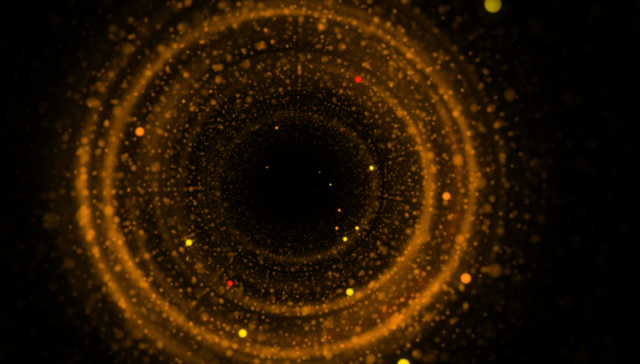
Give the GLSL for this background, as a WebGL 1 fragment shader.

```glsl
precision highp float;

uniform vec2 u_resolution;

const float TAU = 6.2831853;
const vec3 AMBER = vec3(0.98, 0.54, 0.02);
const vec3 YELLOW = vec3(1.0, 0.84, 0.03);
const vec3 ORANGE = vec3(1.0, 0.52, 0.07);
const vec3 RED = vec3(0.75, 0.12, 0.03);
const vec2 TUNNEL_CENTRE = vec2(-0.07, -0.005);
const vec2 OUTER_CENTRE = vec2(-0.082, -0.002);
const vec2 OUTER_RADII = vec2(0.502, 0.470);
const vec2 MIDDLE_CENTRE = vec2(-0.066, -0.014);
const vec2 MIDDLE_RADII = vec2(0.365, 0.338);
const vec2 INNER_RADII = vec2(0.217, 0.200);
const vec2 LEFT_CENTRE = vec2(-0.100, 0.009);
const vec2 LEFT_RADII = vec2(0.555, 0.555);
const float HAZE = 0.20;
const float DOT_GAIN = 0.95;
const float SPARK_COUNT = 24.0;
const float SPARK_SIZE = 0.105;
const float SPARK_CHANCE = 0.13;

float hash(vec2 p) {
  return fract(sin(dot(p, vec2(127.1, 311.7))) * 4375.85);
}

// Value noise that repeats along y, so it closes around the circle
float ringNoise(vec2 p, float period) {
  vec2 i = floor(p);
  vec2 f = fract(p);
  f = f * f * (3.0 - 2.0 * f);
  float y0 = mod(i.y, period);
  float y1 = mod(i.y + 1.0, period);
  return mix(mix(hash(vec2(i.x, y0)), hash(vec2(i.x + 1.0, y0)), f.x),
             mix(hash(vec2(i.x, y1)), hash(vec2(i.x + 1.0, y1)), f.x), f.y);
}

float bell(float x, float width) {
  return exp(-x * x / (width * width));
}

// Elliptic ring, brightest towards one angle
float arc(vec2 p, vec2 centre, vec2 radii, float width, float peak, float focus) {
  vec2 e = (p - centre) / radii;
  float r = max(length(e), 0.001);
  float d = (r - 1.0) * radii.x;
  float facing = dot(e / r, vec2(cos(peak), sin(peak)));
  float line = bell(d, width) + 0.28 * exp(-abs(d) / (3.0 * width));
  return line * exp(focus * (facing - 1.0));
}

float ringLight(vec2 p) {
  float light = 0.85 * arc(p, OUTER_CENTRE, OUTER_RADII, 0.016, -1.05, 3.0);
  light += 0.65 * arc(p, OUTER_CENTRE, OUTER_RADII, 0.014, 3.6, 2.6);
  light += 0.55 * arc(p, OUTER_CENTRE, OUTER_RADII, 0.011, 0.75, 1.5);
  light += 0.30 * arc(p, OUTER_CENTRE, OUTER_RADII * 0.93, 0.012, 0.5, 5.0);
  light += 0.65 * arc(p, MIDDLE_CENTRE, MIDDLE_RADII, 0.013, -0.75, 1.9);
  light += 0.30 * arc(p, MIDDLE_CENTRE, MIDDLE_RADII, 0.010, 0.5, 4.0);
  light += 0.15 * arc(p, MIDDLE_CENTRE, INNER_RADII, 0.010, -0.6, 0.4);
  light += 0.60 * arc(p, LEFT_CENTRE, LEFT_RADII, 0.017, 3.5, 4.0);
  return light;
}

// Log-polar cell: xy = offset from the dot, zw = cell index
vec4 dotCell(vec2 logPolar, float count, float shift, float room) {
  vec2 q = logPolar * count / TAU + shift;
  vec2 cell = vec2(floor(q.x), mod(floor(q.y), count));
  vec2 jitter = vec2(hash(cell + shift), hash(cell + shift + 37.0)) - 0.5;
  return vec4(fract(q) - 0.5 - jitter * room, cell);
}

float disc(float d, float size, float soft) {
  return 1.0 - smoothstep(size - soft, size + soft, d);
}

void main() {
  vec2 p = (gl_FragCoord.xy - 0.5 * u_resolution) / u_resolution.y;
  vec2 v = p - TUNNEL_CENTRE;
  float r = max(length(v), 0.002);
  float angle = atan(v.y, v.x);
  vec2 logPolar = vec2(log(r), angle);
  float pixel = 1.0 / (r * u_resolution.y * TAU);

  // Streaked haze and glowing rings
  float streak = ringNoise(vec2(r * 42.0, angle * 7.0 / TAU + 7.0), 7.0);
  float clump = ringNoise(vec2(r * 30.0, angle * 60.0 / TAU + 60.0), 60.0);
  float light = HAZE * bell(r - 0.43, 0.16) * (0.15 + streak * streak * 1.3);
  light += ringLight(p) * (0.38 + 0.55 * clump);

  // Soft dots, lit by the rings they sit in
  for (int i = 0; i < 7; i++) {
    float layer = float(i);
    float count = 46.0 + 15.0 * layer;
    float shift = 3.37 * layer + 1.3;
    vec4 c = dotCell(logPolar, count, shift, 0.42);
    float rnd = hash(c.zw + shift + 71.0);
    float size = 0.15 + 0.11 * hash(c.zw + shift + 13.0);
    float d = length(c.xy);
    vec2 polar = logPolar - c.xy * TAU / count;
    float dotR = exp(polar.x);
    vec2 centre = TUNNEL_CENTRE + dotR * vec2(cos(polar.y), sin(polar.y));
    float density = smoothstep(0.06, 0.36, dotR) * (1.0 - 0.93 * smoothstep(0.46, 0.75, dotR));
    float glow = 0.05 * rnd + 0.5 * pow(rnd, 6.0);
    float power = density * glow + 0.5 * rnd * rnd * ringLight(centre);
    float body = 0.65 + 0.5 * bell(d, size * 0.5);
    light += DOT_GAIN * power * body * disc(d, size, 0.04 + pixel * count);
  }
  vec3 color = AMBER * (1.0 - exp(-1.35 * light));

  // Faint red dust on the lower right
  float dust = arc(p, OUTER_CENTRE, OUTER_RADII * 0.92, 0.018, -0.7, 2.5);
  color += RED * 0.16 * dust * clump;

  // Sparse bright sparks
  vec4 s = dotCell(logPolar, SPARK_COUNT, 5.6, 0.7);
  float chosen = step(1.0 - SPARK_CHANCE, hash(s.zw + 19.0));
  float tint = hash(s.zw + 53.0);
  float d = length(s.xy);
  float size = SPARK_SIZE * (0.8 + 0.35 * hash(s.zw + 91.0));
  vec3 sparkColor = mix(ORANGE, YELLOW, step(0.42, tint));
  sparkColor = mix(sparkColor, RED * 1.2, step(tint, 0.08));
  float reach = smoothstep(0.04, 0.12, r) * (1.0 - 0.8 * smoothstep(0.65, 0.85, r));
  float spark = chosen * reach * disc(d, size, 0.012 + pixel * SPARK_COUNT);
  color = mix(color, sparkColor, spark * (0.82 + 0.18 * bell(d, size * 0.6)));
  color += sparkColor * chosen * reach * 0.12 * bell(d, size * 1.5);

  // Darken the far sides
  color *= 1.0 - 0.5 * smoothstep(0.6, 0.95, r);
  gl_FragColor = vec4(color, 1.0);
}
```
